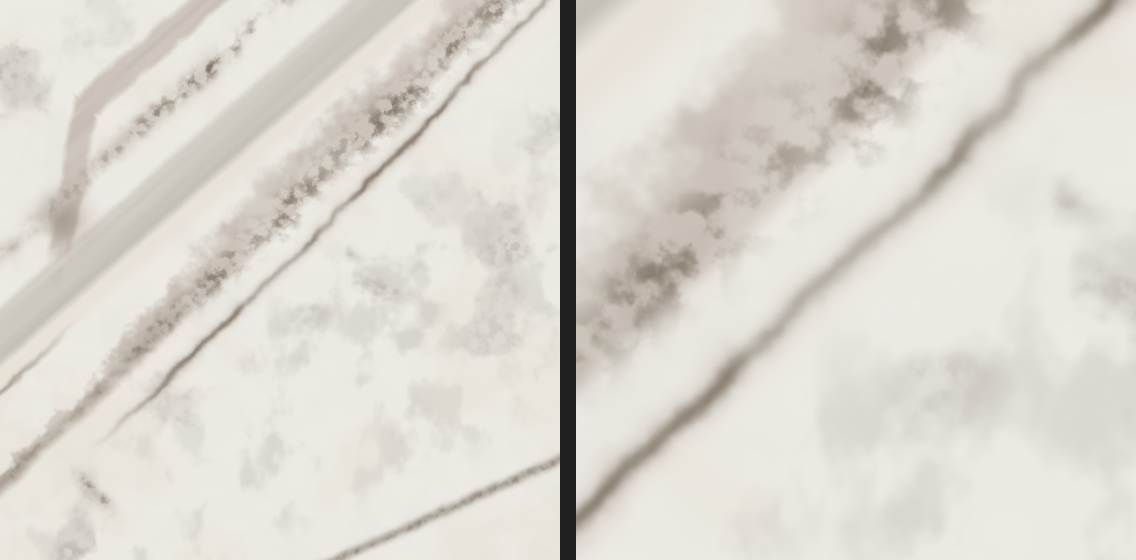
Left: the whole. Right: its middle third, enlarged.
A Shadertoy shader for this texture:

```glsl
#define STONE   vec3(0.922, 0.915, 0.888)
#define CREAM   vec3(0.905, 0.870, 0.825)
#define BAND    vec3(0.785, 0.768, 0.732)
#define TAUPE   vec3(0.780, 0.742, 0.705)
#define CLOUD   vec3(0.730, 0.710, 0.685)
#define UMBER   vec3(0.480, 0.435, 0.380)
#define ALONG   vec2(0.751, 0.660)
#define GRAIN   75.0
#define WOBBLE  0.014

// Soft clouds: centre, radius, strength
const vec4 CLOUDS[10] = vec4[10](
    vec4(0.71, 0.49, 0.085, 0.95), vec4(0.90, 0.58, 0.050, 0.85),
    vec4(0.02, 0.84, 0.055, 0.90), vec4(0.14, 0.03, 0.035, 0.95),
    vec4(0.56, 0.42, 0.040, 0.60), vec4(0.98, 0.74, 0.045, 0.65),
    vec4(0.33, 0.28, 0.060, 0.55), vec4(0.86, 0.43, 0.070, 0.60),
    vec4(0.16, 0.94, 0.050, 0.40), vec4(0.78, 0.64, 0.045, 0.50));

float hash(vec2 p) {
    vec3 q = fract(vec3(p.xyx) * 0.1031);
    q += dot(q, q.yzx + 33.33);
    return fract((q.x + q.y) * q.z);
}

float noise(vec2 p) {
    vec2 i = floor(p), f = fract(p);
    f = f * f * (3.0 - 2.0 * f);
    return mix(mix(hash(i), hash(i + vec2(1, 0)), f.x),
               mix(hash(i + vec2(0, 1)), hash(i + vec2(1, 1)), f.x), f.y);
}

float fbm(vec2 p) {
    float sum = 0.0, amp = 0.53;
    for (int i = 0; i < 4; i++) {
        sum += amp * noise(p);
        p = mat2(1.6, 1.2, -1.2, 1.6) * p + 17.3;
        amp *= 0.5;
    }
    return sum;
}

// Soft-edged strip around d = 0
float strip(float d, float halfWidth, float blur) {
    return 1.0 - smoothstep(halfWidth - blur, halfWidth + blur, abs(d));
}

float bell(float d, float width) {
    return exp(-d * d / (width * width));
}

void mainImage(out vec4 fragColor, in vec2 fragCoord) {
    vec2 p = fragCoord / iResolution.xy;

    // Vein frame: u runs along the veins, v across them
    float u = dot(p, ALONG);
    float v = dot(p, vec2(-ALONG.y, ALONG.x));
    float rough = fbm(p * 32.0 + 5.0) - 0.5;
    float w = v + WOBBLE * (fbm(p * 7.0) - 0.5) + 0.012 * rough;
    float grain = smoothstep(0.36, 0.74, fbm(p * GRAIN));
    float patches = smoothstep(0.32, 0.62, fbm(p * 15.0 + 40.0));
    float streaks = noise(vec2(u * 5.0, v * 110.0));

    // Ground with faint mottling, strongest at the lower right
    vec3 col = STONE + 0.012 * rough;
    float open = 1.0 - smoothstep(-0.02, 0.05, v);
    float mottle = smoothstep(0.50, 0.74, fbm(p * vec2(20.0, 14.0) + 9.0));
    float lower = smoothstep(0.06, 0.14, p.y - 0.45 * (p.x - 0.6));
    col = mix(col, CLOUD, mottle * (0.05 + 0.30 * open * lower * smoothstep(0.85, 0.35, p.y)));
    col = mix(col, CREAM, 0.35 * smoothstep(0.50, 0.70, fbm(p * 6.0 + 70.0)));

    // Scattered clouds with ragged outlines
    float cloud = 0.0;
    for (int i = 0; i < 10; i++) {
        vec4 c = CLOUDS[i];
        float r = length(p - c.xy) / c.z + 3.2 * (fbm(p * 18.0 + 23.0) - 0.5);
        cloud = max(cloud, c.w * (1.0 - smoothstep(0.35, 1.25, r)));
    }
    col = mix(col, CLOUD, cloud * (0.42 + 0.45 * grain * patches));

    // Broad smooth band and its cream fringe
    col = mix(col, CREAM, 0.65 * strip(w - 0.245, 0.016, 0.016));
    float broad = strip(v - 0.30 + 0.004 * rough, 0.039, 0.009);
    col = mix(col, BAND + 0.03 * (streaks - 0.5), broad * (0.88 - 5.0 * (v - 0.30)));

    // Bent brown vein
    float bend = max(0.0, 0.65 - u);
    float bent = (w - 0.507 + 0.8 * bend) / (bend > 0.0 ? 1.2 : 1.0);
    float bentFade = smoothstep(0.41, 0.47, u + 0.10 * rough);
    col = mix(col, TAUPE + 0.05 * (streaks - 0.5), 0.88 * bentFade * strip(bent, 0.023, 0.008));
    float foot = bell(length(p - vec2(0.11, 0.61)), 0.04);
    col = mix(col, UMBER, 0.45 * foot * patches);

    // Broken speckled vein
    float broken = w - 0.402 - 0.016 * u;
    float brokenFade = 0.25 + 0.75 * smoothstep(0.50, 0.95, u);
    col = mix(col, TAUPE, 0.75 * patches * bell(broken, 0.018));
    col = mix(col, UMBER, grain * patches * brokenFade * bell(broken, 0.015));

    // Main speckled vein: pale halo on the upper side, dark grains in the core
    float core = w - 0.100 - 0.042 * u;
    float spread = smoothstep(0.25, 0.80, u);
    float reach = mix(0.022, 0.085, spread);
    float halo = smoothstep(-0.026, -0.008, core) * (1.0 - smoothstep(0.45 * reach, reach, core + 0.05 * rough));
    col = mix(col, TAUPE, halo * (0.62 + 0.25 * patches));
    float speckle = mix(0.75, grain, 0.35 + 0.65 * spread);
    col = mix(col, UMBER, 0.85 * speckle * (0.45 + 0.55 * patches) * bell(core, mix(0.010, 0.026, spread)));

    // Fine curved vein
    float fine = w - 0.040 - 0.036 * u * u;
    float fineFade = smoothstep(0.22, 0.52, u) * (0.50 + 0.50 * patches);
    col = mix(col, TAUPE, 0.60 * fineFade * bell(fine, 0.012));
    col = mix(col, UMBER, 0.78 * fineFade * bell(fine, 0.0055));

    // Left hairline with a warm stain beneath it
    col = mix(col, CREAM, 0.7 * patches * bell(length((p - vec2(0.06, 0.27)) * vec2(0.8, 1.0)), 0.07));
    col = mix(col, UMBER, 0.50 * bell(w - 0.228, 0.005) * (1.0 - smoothstep(0.20, 0.42, u)));

    // Shallow vein at the lower right, and a short dark fleck
    float shallow = (p.y - 0.45 * (p.x - 0.6)) / 1.097 + 0.006 * rough;
    col = mix(col, UMBER, (0.50 + 0.25 * grain) * bell(shallow, 0.0085));
    vec2 fleck = p - vec2(0.17, 0.12);
    float fleckShape = bell(fleck.x + fleck.y + 0.03 * rough, 0.018) * bell(fleck.x - fleck.y, 0.055);
    col = mix(col, UMBER, 0.75 * fleckShape * (0.4 + 0.6 * grain));

    fragColor = vec4(clamp(col, 0.0, 1.0), 1.0);
}
```
